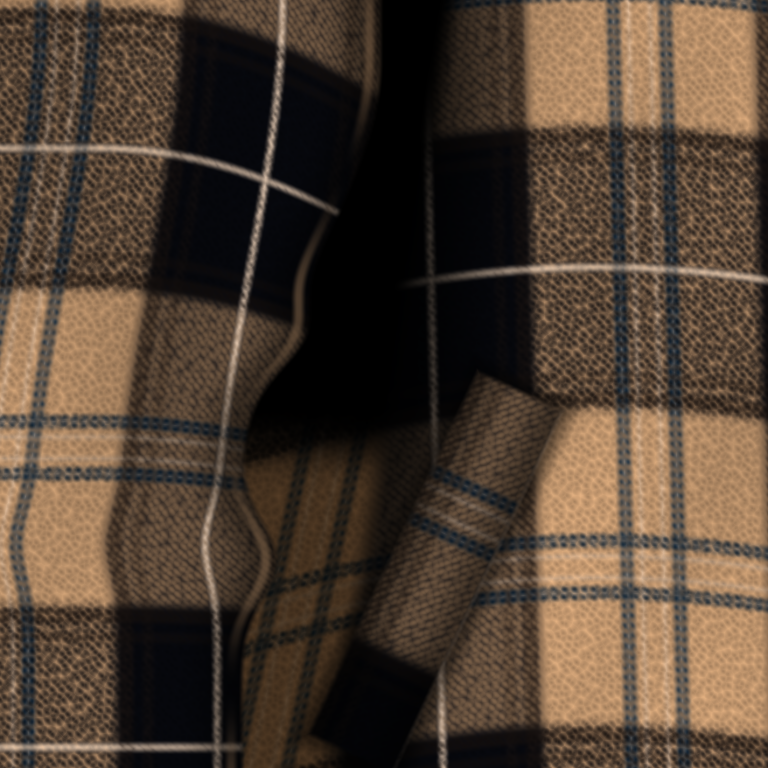
Give the GLSL for this texture, as a WebGL 2 fragment shader.

```glsl
#version 300 es
precision highp float;
uniform vec2 u_resolution;
out vec4 fragColor;

const vec3 TAN = vec3(0.76, 0.59, 0.43);
const vec3 NAVY = vec3(0.025, 0.03, 0.05);
const vec3 BLUE = vec3(0.06, 0.14, 0.21);
const vec3 CREAM = vec3(0.84, 0.74, 0.65);
const vec3 BROWN = vec3(0.09, 0.065, 0.055);
const vec2 HALF_PERIOD = vec2(0.28, 0.39);
const vec2 TAN_HALF = vec2(0.148, 0.205);
const float SOFT = 0.005;
const float GRAIN_CELLS = 110.0;
const float TWILL_COUNT = 85.0;
const float DASH_COUNT = 75.0;
const float TAU = 6.2831853;

vec2 hash2(vec2 p) {
  p = vec2(dot(p, vec2(127.1, 311.7)), dot(p, vec2(269.5, 183.3)));
  return fract(sin(p) * 43758.545);
}

// Cellular noise: distance to the nearest scattered point
float cellular(vec2 p) {
  vec2 cell = floor(p);
  float nearest = 2.0;
  for (int j = -1; j <= 1; j++)
    for (int i = -1; i <= 1; i++) {
      vec2 c = cell + vec2(i, j);
      nearest = min(nearest, distance(p, c + hash2(c)));
    }
  return nearest;
}

float band(float d, float center, float halfWidth) {
  return 1.0 - smoothstep(-SOFT, SOFT, abs(d - center) - halfWidth);
}

float bump(float y, float center, float width) {
  float t = (y - center) / width;
  return exp(-t * t);
}

// One thread system: rgb colour and, in w, how strongly it shows
vec4 yarn(float d, float halfPeriod, float tanHalf, float run) {
  d = abs(mod(d + halfPeriod, 2.0 * halfPeriod) - halfPeriod);
  float dash = 0.5 + 0.5 * sin(run * TAU * DASH_COUNT);
  vec4 c = vec4(mix(TAN, NAVY, smoothstep(-0.012, 0.012, d - tanHalf)), 1.0);
  c = mix(c, vec4(BROWN, 2.6), 0.85 * band(d, tanHalf + 0.014, 0.009));
  c = mix(c, vec4(BROWN, 2.0), 0.6 * band(d, tanHalf + 0.042, 0.007));
  c = mix(c, vec4(BLUE, 3.2), (0.65 + 0.35 * dash) * band(d, 0.034, 0.009));
  c = mix(c, vec4(CREAM, 2.5), 0.6 * dash * band(d, 0.034, 0.001));
  c = mix(c, vec4(CREAM, 2.0), 0.7 * band(d, 0.014, 0.003));
  return mix(c, vec4(CREAM, 5.0), band(d, halfPeriod, 0.005));
}

// Warp and weft crossing; d is the offset from the blue stripe centres
vec3 plaid(vec2 d, float grain) {
  vec4 warp = yarn(d.x, HALF_PERIOD.x, TAN_HALF.x, d.y);
  vec4 weft = yarn(d.y, HALF_PERIOD.y, TAN_HALF.y, d.x);
  float twill = sin((d.x + d.y) * TAU * TWILL_COUNT);
  warp.w *= exp(0.35 * twill + 1.1 * grain);
  vec3 c = (warp.rgb * warp.w + weft.rgb * weft.w) / (warp.w + weft.w);
  return c * (1.0 + 0.16 * grain + 0.03 * twill);
}

void main() {
  vec2 p = gl_FragCoord.xy / u_resolution;
  float grain = 1.6 * (cellular(p * GRAIN_CELLS) - 0.45);
  float folds = 0.96 + 0.04 * sin(9.0 * p.x + 5.0 * p.y) + 0.03 * sin(23.0 * p.x - 11.0 * p.y);

  // Right cloth, falling into shadow towards the opening
  vec2 rightD = p - vec2(0.857 - 0.025 * p.y, 0.262 - 0.35 * pow(p.x - 0.78, 2.0));
  float lower = 1.0 - smoothstep(0.15, 0.5, p.y);
  float lit = smoothstep(0.53, 0.71, p.x + 0.1 * lower);
  vec3 color = plaid(rightD, grain) * mix(0.2, 1.0, lit) * folds;

  // Deep shade and the dim inner layer
  float innerEdge = 0.43 + 0.16 * p.y;
  vec3 inner = plaid(vec2(p.x - 0.34 - 0.22 * p.y, rightD.y), grain);
  inner *= vec3(0.36, 0.33, 0.28) * (1.0 - smoothstep(0.36, 0.47, p.y));
  color = mix(inner, color, smoothstep(-0.02, 0.02, p.x - innerEdge));
  color *= 1.0 - 0.85 * bump(p.x, 0.46, 0.065) * smoothstep(0.38, 0.5, p.y);

  // Slanted strip with its own crossing stripes
  vec2 fromTop = p - vec2(0.677, 0.49);
  vec2 stripAxis = normalize(vec2(-0.424, -0.906));
  float along = dot(fromTop, stripAxis);
  float across = dot(fromTop, vec2(-stripAxis.y, stripAxis.x));
  float stripDist = max(abs(across) - 0.06, abs(along - 0.26) - 0.26);
  color *= 1.0 - 0.5 * (1.0 - smoothstep(0.0, 0.03, stripDist));
  vec3 strip = plaid(vec2(across + 0.215, along - 0.175), grain);
  strip *= (0.88 - 0.35 * smoothstep(0.0, 0.06, abs(across))) * (1.0 - 0.5 * smoothstep(0.33, 0.42, along));
  color = mix(strip, color, smoothstep(-SOFT, SOFT, stripDist));

  // Left cloth, with a wavy front edge
  float lineX = 0.283 + 0.085 * smoothstep(0.3, 1.0, p.y) - 0.016 * bump(p.y, 0.29, 0.06);
  float bend = 0.9 * pow(max(p.x - 0.13, 0.0), 2.0) * smoothstep(0.0, 0.8, p.y);
  vec2 leftD = p - vec2(lineX - HALF_PERIOD.x, 0.417 - bend);
  float edge = 0.315 + 0.18 * smoothstep(0.38, 0.92, p.y)
    + 0.045 * bump(p.y, 0.27, 0.07) + 0.035 * bump(p.y, 0.56, 0.06);
  float inset = edge - p.x;
  vec3 left = plaid(leftD, grain) * folds * 0.94;
  left *= mix(0.45, 1.0, smoothstep(0.0, 0.09, inset));
  float rim = band(inset, 0.014, 0.006) * (0.5 + 0.5 * cos((p.y - 0.27) * TAU / 0.335));
  left = mix(left, TAN * 0.65, 0.6 * rim);
  color = mix(color, left, smoothstep(-SOFT, SOFT, inset));

  fragColor = vec4(clamp(color, 0.0, 1.0), 1.0);
}
```
